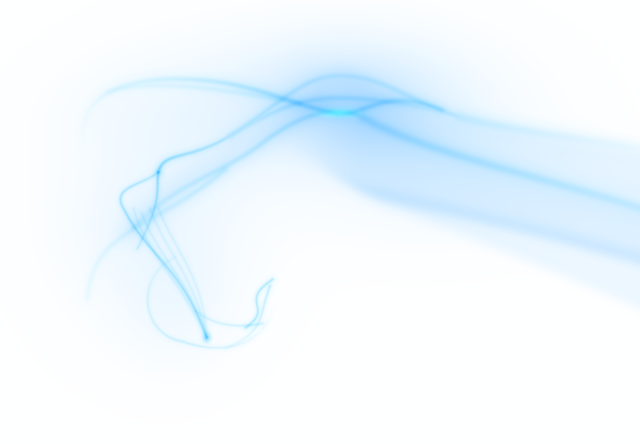
Write a WebGL 1 fragment shader that draws this background.

```glsl
precision highp float;
// Pale blue silk ribbons and fine curling filaments on a white ground.
// Cubic curves give the strands, soft bands and glows give the veils;
// their densities are summed and turned into colour by absorption.

uniform vec2 u_resolution;

const vec2 CANVAS = vec2(7.68, 5.34);
const vec3 VEIL_ABSORB = vec3(1.0, 0.42, 0.0);
const vec3 STRAND_ABSORB = vec3(0.66, 0.16, 0.0);
const vec3 PAPER = vec3(0.997, 0.999, 1.0);
const vec3 HIGHLIGHT = vec3(0.0, 0.16, 0.0);
const float FINE = 0.015;
const float SOFT = 0.032;
const float WIDE = 0.055;
const int SEGMENTS = 16;
const int FILAMENTS = 4;

float hash(vec2 p) {
  vec3 q = fract(p.xyx * 0.1031);
  q += dot(q, q.yzx + 33.33);
  return fract((q.x + q.y) * q.z);
}

float glow(vec2 p, vec2 centre, vec2 radius) {
  vec2 q = (p - centre) / radius;
  return exp(-dot(q, q));
}

vec2 cubic(vec2 a, vec2 b, vec2 c, vec2 d, float t) {
  float s = 1.0 - t;
  return s * s * (s * a + 3.0 * t * b) + t * t * (3.0 * s * c + t * d);
}

// Density of a curved strand; fade holds its strength at both ends.
float strand(vec2 p, vec2 a, vec2 b, vec2 c, vec2 d, float width, vec2 fade) {
  vec2 low = min(min(a, b), min(c, d)) - 8.0 * width;
  vec2 high = max(max(a, b), max(c, d)) + 8.0 * width;
  if (any(lessThan(p, low)) || any(greaterThan(p, high))) return 0.0;
  float nearest = 100.0;
  float along = 0.0;
  vec2 start = a;
  for (int i = 0; i < SEGMENTS; i++) {
    vec2 end = cubic(a, b, c, d, float(i + 1) / float(SEGMENTS));
    vec2 dir = end - start;
    float h = clamp(dot(p - start, dir) / dot(dir, dir), 0.0, 1.0);
    vec2 gap = p - start - h * dir;
    float dist = dot(gap, gap);
    if (dist < nearest) {
      nearest = dist;
      along = (float(i) + h) / float(SEGMENTS);
    }
    start = end;
  }
  float q = nearest / (width * width);
  return mix(fade.x, fade.y, along) * (0.7 * exp(-q) + 0.22 * exp(-q / 9.0));
}

// Broad ribbon sweeping to the right, with two folded lower edges.
float ribbon(vec2 p) {
  float d = p.x - 4.4;
  float bend = 0.2 * (sqrt(d * d + 0.04) - d);
  float fold = 3.02 - 0.2 * d - 0.013 * d * d + bend;
  float hem = 3.02 - 0.36 * d - 0.012 * d * d + 0.5 * bend;
  float top = 3.94 - 0.175 * (p.x - 5.5) + 0.3 * exp(-pow((p.x - 4.15) / 0.6, 2.0));
  float middle = 3.93 - 0.33 * d;
  float below = 1.0 - smoothstep(top - 0.2, top + 0.2, p.y);
  float body = smoothstep(fold - 0.15, fold + 0.15, p.y) * below;
  float lining = smoothstep(hem - 0.25, hem + 0.2, p.y) * below;
  float lower = 1.0 - smoothstep(middle - 0.15, middle + 0.15, p.y);
  float folds = 0.1 * exp(-pow((p.y - fold) / 0.1, 2.0))
              + 0.03 * exp(-pow((p.y - hem) / 0.1, 2.0));
  return smoothstep(3.2, 4.5, p.x) * (0.03 * body + 0.07 * lining + 0.04 * body * lower)
       + smoothstep(3.7, 4.7, p.x) * folds;
}

float veils(vec2 p) {
  float v = ribbon(p);
  v += 0.17 * glow(p, vec2(4.25, 4.08), vec2(1.05, 0.6));
  v += 0.06 * glow(p, vec2(4.1, 4.3), vec2(1.8, 0.8));
  v += 0.05 * glow(p, vec2(5.1, 3.3), vec2(1.5, 0.8));
  v += 0.055 * glow(p, vec2(1.9, 2.8), vec2(1.2, 1.4));
  v += 0.04 * glow(p, vec2(2.1, 1.75), vec2(0.6, 0.7));
  v += 0.03 * glow(p, vec2(2.3, 4.0), vec2(1.4, 0.6));
  return v + strand(p, vec2(1.6, 2.6), vec2(2.1, 3.2), vec2(2.7, 3.4),
                    vec2(3.8, 4.1), 0.2, vec2(0.08, 0.1));
}

// Long strands crossing at the bright knot; max joins the parts of one strand.
float upperStrands(vec2 p) {
  vec2 corner = vec2(1.9, 3.27), split = vec2(2.75, 3.7), crest = vec2(4.08, 4.43);
  vec2 join = vec2(5.5, 3.94), knot = vec2(4.05, 3.97), dip = vec2(4.35, 3.93);
  vec2 rise = vec2(3.2, 3.66), ridge = vec2(4.15, 4.16), bow = vec2(2.1, 4.39);
  float s = strand(p, corner, vec2(1.97, 3.53), vec2(2.25, 3.4), split, 0.02, vec2(0.9, 0.4));
  s = max(s, strand(p, split, vec2(3.35, 4.06), vec2(3.6, 4.43), crest, SOFT, vec2(0.4, 0.25)));
  s = max(s, strand(p, crest, vec2(4.6, 4.43), vec2(4.85, 4.15), join, SOFT, vec2(0.25, 0.3)));
  s = max(s, strand(p, join, vec2(6.1, 3.78), vec2(6.8, 3.7), vec2(7.8, 3.54), WIDE, vec2(0.25, 0.05)));
  s = max(s, strand(p, split, vec2(3.4, 4.1), vec2(3.7, 4.17), ridge, SOFT, vec2(0.3, 0.4)));
  s = max(s, strand(p, ridge, vec2(4.5, 4.15), vec2(4.9, 4.1), join, SOFT, vec2(0.4, 0.1)));
  float arm = strand(p, vec2(1.6, 2.6), vec2(2.1, 3.15), vec2(2.7, 3.25), rise, SOFT, vec2(0.2, 0.35));
  arm = max(arm, strand(p, rise, vec2(3.6, 3.95), vec2(4.0, 4.1), dip, SOFT, vec2(0.35, 0.5)));
  arm = max(arm, strand(p, dip, vec2(5.1, 3.5), vec2(6.4, 3.25), vec2(7.8, 2.8), WIDE, vec2(0.5, 0.25)));
  float arc = strand(p, vec2(1.02, 3.5), vec2(0.85, 4.2), vec2(1.5, 4.39), bow, SOFT, vec2(0.0, 0.25));
  arc = max(arc, strand(p, bow, vec2(3.0, 4.39), vec2(3.4, 4.1), knot, SOFT, vec2(0.25, 0.7)));
  arc = max(arc, strand(p, knot, vec2(4.4, 3.95), vec2(4.6, 4.3), vec2(5.3, 4.02), SOFT, vec2(0.7, 0.4)));
  return s + arm + arc
       + strand(p, vec2(1.3, 4.24), vec2(2.0, 4.42), vec2(3.0, 4.2), vec2(3.6, 4.1), SOFT, vec2(0.1, 0.2));
}

// Thin filaments that fall from the corner and curl up into a hook.
float lowerStrands(vec2 p) {
  vec2 corner = vec2(1.9, 3.27), elbow = vec2(1.5, 2.8), node = vec2(2.48, 1.28), keel = vec2(2.2, 1.23);
  float s = strand(p, corner, vec2(1.87, 3.0), vec2(1.95, 2.95), vec2(1.65, 2.35), FINE, vec2(0.8, 0.3));
  float side = strand(p, corner, vec2(1.7, 3.1), vec2(1.3, 3.1), elbow, FINE, vec2(0.4, 0.6));
  s += max(side, strand(p, elbow, vec2(1.75, 2.3), vec2(2.2, 2.1), node, FINE, vec2(0.6, 0.5)));
  s += strand(p, vec2(1.05, 1.75), vec2(1.1, 2.6), vec2(1.9, 2.6), vec2(2.7, 3.3), SOFT, vec2(0.1, 0.25));
  for (int i = 0; i < FILAMENTS; i++) {
    float k = float(i), r = hash(vec2(k, 7.0));
    s += strand(p, vec2(1.6 + 0.1 * k, 2.95 - 0.2 * r), vec2(1.75 + 0.12 * k, 2.3),
                vec2(2.15 + 0.1 * k, 2.0), node, FINE, vec2(0.2, 0.15));
  }
  float bowl = strand(p, vec2(2.1, 2.25), vec2(1.6, 2.0), vec2(1.7, 1.3), keel, FINE, vec2(0.1, 0.3));
  s += max(bowl, strand(p, keel, vec2(2.7, 1.05), vec2(3.2, 1.2), vec2(3.3, 1.7), FINE, vec2(0.3, 0.0)));
  s += strand(p, vec2(2.35, 1.6), vec2(2.6, 1.4), vec2(2.9, 1.4), vec2(3.15, 1.45), FINE, vec2(0.2, 0.3));
  s += strand(p, vec2(3.27, 1.98), vec2(2.85, 1.7), vec2(3.3, 1.65), vec2(2.95, 1.4), FINE, vec2(0.5, 0.5));
  s += strand(p, vec2(3.24, 1.9), vec2(3.1, 1.55), vec2(3.2, 1.35), vec2(2.7, 1.15), FINE, vec2(0.4, 0.1));
  return s + 0.5 * glow(p, node, vec2(0.045, 0.055));
}

void main() {
  vec2 p = gl_FragCoord.xy / u_resolution * CANVAS;
  float strands = upperStrands(p) + lowerStrands(p);
  vec3 colour = PAPER * exp(-VEIL_ABSORB * veils(p) - STRAND_ABSORB * strands);
  colour += HIGHLIGHT * glow(p, vec2(4.06, 3.98), vec2(0.22, 0.05));
  gl_FragColor = vec4(clamp(colour, 0.0, 1.0), 1.0);
}
```
